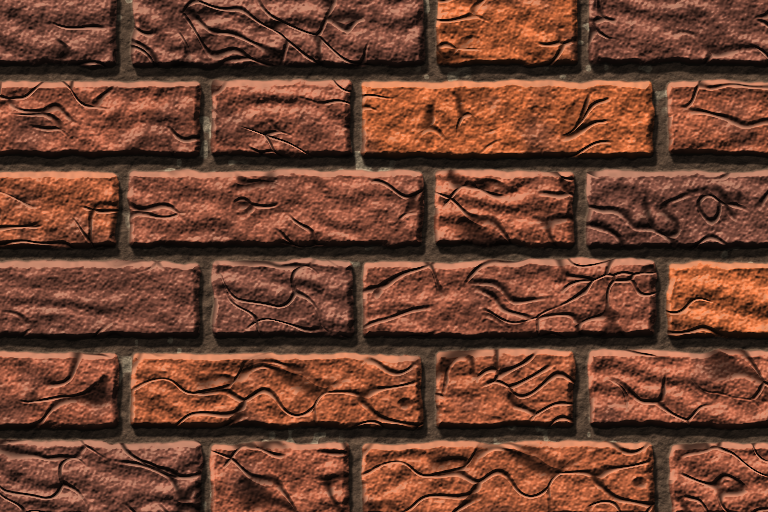
This texture is drawn by a WebGL 2 fragment shader. Its source:

```glsl
#version 300 es
precision highp float;
// Weathered red brick wall in Flemish bond, raked by sun from the upper left.

uniform vec2 u_resolution;
out vec4 fragColor;

// Lengths are fractions of the canvas height.
const float COURSE = 0.1765;       // height of one row with its joint
const float COURSE_SHIFT = 0.0285; // part of the lowest row below the canvas
const float PERIOD = 0.893;        // one short brick plus one long brick
const float SHORT_BRICK = 0.297;
const float EVEN_START = 0.400;    // left end of the short brick, even rows
const float ODD_START = 0.840;
const vec2 JOINT = vec2(0.022, 0.027);
const float CORNER = 0.010;
const float EDGE_WEAR = 0.016;
const float BRICK_DEPTH = 0.020;
const float SLOPE_STEP = 0.002;
const float SHADOW_REACH = 0.021;
const vec2 TO_SUN = vec2(-0.36, 0.93);

const vec3 UMBER = vec3(0.47, 0.29, 0.235);
const vec3 RED_CLAY = vec3(0.62, 0.345, 0.25);
const vec3 ORANGE_CLAY = vec3(0.73, 0.385, 0.22);
const vec3 DUST = vec3(0.84, 0.62, 0.50);
const vec3 MORTAR = vec3(0.36, 0.28, 0.22);
const vec3 LIME = vec3(0.66, 0.59, 0.48);

struct Brick { vec2 local; vec2 halfSize; float id; };

float hash(vec2 p) {
  return fract(sin(dot(p, vec2(127.1, 311.7))) * 4375.85);
}

vec2 hash2(vec2 p) { return vec2(hash(p), hash(p + 17.3)); }

float noise(vec2 p) {
  vec2 i = floor(p), f = fract(p);
  f = f * f * (3.0 - 2.0 * f);
  return mix(mix(hash(i), hash(i + vec2(1, 0)), f.x),
             mix(hash(i + vec2(0, 1)), hash(i + 1.0), f.x), f.y);
}

float layered(vec2 p) {
  float sum = 0.0, gain = 0.5;
  for (int i = 0; i < 4; i++) {
    sum += gain * noise(p);
    p = mat2(1.6, 1.2, -1.2, 1.6) * p + 5.7;
    gain *= 0.5;
  }
  return sum;
}

// Distances to the nearest and second nearest cell centre.
vec2 cellular(vec2 p) {
  vec2 cell = floor(p), near = vec2(8.0);
  for (int y = -1; y <= 1; y++)
    for (int x = -1; x <= 1; x++) {
      vec2 c = cell + vec2(x, y);
      float d = length(c + hash2(c) - p);
      near = d < near.x ? vec2(d, near.x) : vec2(near.x, min(near.y, d));
    }
  return near;
}

// Alternating short and long bricks, each slightly shifted and tilted.
Brick brickAt(vec2 p) {
  float row = floor((p.y + COURSE_SHIFT) / COURSE);
  float x = p.x - (mod(row, 2.0) < 0.5 ? EVEN_START : ODD_START);
  float pair = floor(x / PERIOD);
  x -= pair * PERIOD;
  float isLong = step(SHORT_BRICK, x);
  float width = mix(SHORT_BRICK, PERIOD - SHORT_BRICK, isLong);
  vec2 key = vec2(pair * 2.0 + isLong, row);
  vec2 jitter = hash2(key + 3.1) - 0.5;
  vec2 q = vec2(x - isLong * SHORT_BRICK - 0.5 * width,
                p.y + COURSE_SHIFT - (row + 0.515) * COURSE);
  q += jitter * vec2(0.010, 0.005);
  q.y += q.x * 0.018 * (hash(key + 8.0) - 0.5);
  vec2 halfSize = 0.5 * (vec2(width, COURSE) - JOINT) - 0.003 * hash2(key + 6.0);
  return Brick(q, halfSize, hash(key + 1.7));
}

// Signed distance to the worn outline, negative inside the brick.
float outline(vec2 p, Brick b) {
  vec2 q = abs(b.local) - b.halfSize + CORNER;
  float box = length(max(q, 0.0)) + min(max(q.x, q.y), 0.0) - CORNER;
  return box + EDGE_WEAR * (layered(p * 22.0) - 0.47);
}

// Broken folds that run along the clay; 1 in the deepest part.
float cracks(Brick b) {
  float tilt = (b.id - 0.5) * 0.8;
  vec2 s = b.local + b.id * vec2(3.7, 9.1);
  s.y += tilt * s.x;
  vec2 warp = vec2(noise(s * 15.0), noise(s * 15.0 + 40.0)) - 0.5;
  vec2 c = cellular(s * vec2(7.0, 17.0) + 1.3 * warp);
  float broken = smoothstep(0.40, 0.65, noise(s * 11.0 + 9.0));
  return broken * (1.0 - smoothstep(0.0, 0.17, c.y - c.x));
}

float height(vec2 p) {
  Brick b = brickAt(p);
  vec2 s = p + b.id * 7.0;
  float face = smoothstep(0.004, -0.012, outline(p, b));
  float grain = 0.022 * layered(s * 32.0) + 0.003 * noise(s * 190.0);
  float folds = 0.005 * sin(s.y * 95.0 + s.x * 18.0 + 7.0 * noise(s * 12.0));
  float relief = BRICK_DEPTH + grain + folds * (0.4 + b.id) - 0.010 * cracks(b);
  return mix(0.014 * layered(p * 55.0), relief, face);
}

void main() {
  vec2 p = gl_FragCoord.xy / u_resolution.y;
  float pixel = 1.0 / u_resolution.y;
  Brick b = brickAt(p);
  float edge = outline(p, b);
  float onBrick = 1.0 - smoothstep(-pixel, pixel, edge);

  // Sunlight on the slope of the surface
  float h = height(p);
  vec2 slope = vec2(height(p + vec2(SLOPE_STEP, 0)) - h,
                    height(p + vec2(0, SLOPE_STEP)) - h) / SLOPE_STEP;
  float sun = dot(-slope, TO_SUN);

  // Shadow that the bricks cast into the joints
  float shadow = 0.0;
  for (int i = 1; i <= 4; i++) {
    vec2 s = p + TO_SUN * SHADOW_REACH * float(i) / 4.0;
    shadow = max(shadow, smoothstep(0.003, -0.003, outline(s, brickAt(s))));
  }

  // Clay tint per brick, with burnt patches and pale dust
  float tint = fract(b.id * 7.31);
  vec3 clay = mix(UMBER, RED_CLAY, smoothstep(0.0, 0.5, tint));
  clay = mix(clay, ORANGE_CLAY, smoothstep(0.6, 1.0, tint));
  float patches = layered(p * 9.0 + b.id * 20.0);
  clay = mix(clay, UMBER * 0.8, 0.6 * smoothstep(0.50, 0.72, patches));
  clay *= 0.86 + 0.28 * noise(p * 120.0);
  vec3 brick = clay * clamp(0.92 + 0.62 * sun, 0.18, 1.4);
  brick = mix(brick, DUST, 0.55 * smoothstep(0.35, 1.1, sun));
  brick *= 1.0 - 0.65 * cracks(b);
  brick *= mix(0.55, 1.0, smoothstep(0.0, 0.010, -edge + 0.006 * step(0.0, b.local.y)));

  // Sandy mortar with a few crumbs of lime
  float crumbs = smoothstep(0.70, 0.82, noise(p * 60.0)) * smoothstep(0.5, 0.7, noise(p * 7.0));
  vec3 joint = mix(MORTAR, LIME, 0.7 * crumbs) * clamp(0.85 + 0.5 * sun, 0.3, 1.3);
  joint *= mix(1.0, 0.36, shadow);

  fragColor = vec4(mix(joint, brick, onBrick), 1.0);
}
```
